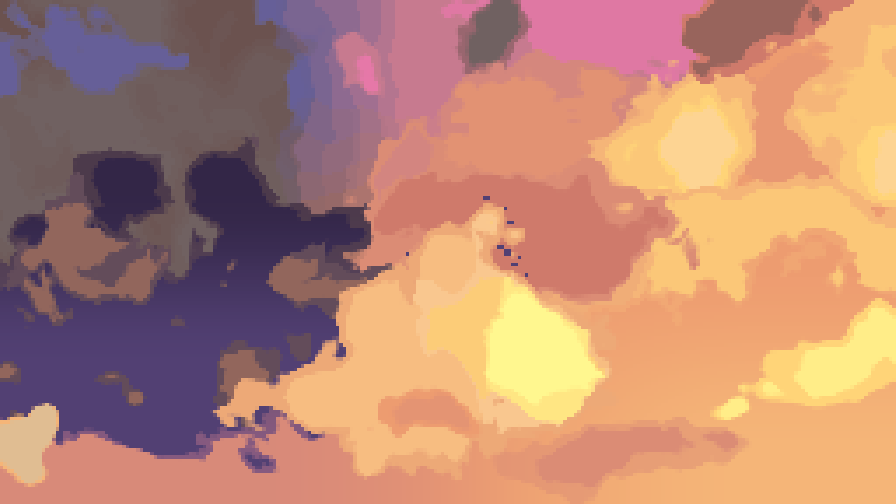
A WebGL 2 fragment shader for this texture:

```glsl
#version 300 es
precision highp float;
// Draws a pixelated sunset sky: layered, flat-toned clouds from violet dusk to golden light.

uniform vec2 u_resolution;
out vec4 fragColor;

const float ROWS = 144.0;   // mosaic cells per canvas height
const float EDGE = 0.004;   // edge softness
const float WARP = 0.17;    // large bending of outlines
const float BILLOW = 0.20;  // lumpiness of outlines
const float RAGGED = 0.022; // fine raggedness
const float RIM = 0.044;    // widest tone band

const vec3 PEACH = vec3(0.96, 0.71, 0.47);
const vec3 CORAL = vec3(0.93, 0.61, 0.44);
const vec3 SALMON = vec3(0.86, 0.55, 0.46);
const vec3 DUSK = vec3(0.81, 0.48, 0.42);
const vec3 VIOLET = vec3(0.32, 0.25, 0.45);
const vec3 NIGHT = vec3(0.20, 0.15, 0.28);
const vec3 BROWN = vec3(0.42, 0.32, 0.31);
const vec3 SLATE = vec3(0.44, 0.38, 0.38);
const vec3 BLUE = vec3(0.39, 0.37, 0.65);
const vec3 MAUVE = vec3(0.78, 0.48, 0.56);
const vec3 PINK = vec3(0.90, 0.47, 0.66);
const vec3 GOLD = vec3(1.00, 0.83, 0.47);
const vec3 LEMON = vec3(1.00, 0.97, 0.56);
const vec3 CREAM = vec3(0.99, 0.83, 0.62);

vec3 col;          // colour painted so far
vec2 q;            // bent coordinates
float rim, rag;    // local band width and outline offset

float hash(vec2 p) {
    return fract(sin(dot(p, vec2(127.1, 311.7))) * 43758.5453);
}

float noise(vec2 p) {
    vec2 i = floor(p), f = fract(p);
    f = f * f * (3.0 - 2.0 * f);
    return mix(mix(hash(i), hash(i + vec2(1, 0)), f.x),
               mix(hash(i + vec2(0, 1)), hash(i + vec2(1, 1)), f.x), f.y);
}

float fbm(vec2 p) {
    float sum = 0.0, amp = 0.533;
    for (int i = 0; i < 4; i++) {
        sum += amp * noise(p);
        p = p * 2.03 + 17.3;
        amp *= 0.5;
    }
    return sum;
}

float inside(float field) { return smoothstep(-EDGE, EDGE, field); }

// Lumpy ellipse (centre, radii): positive inside
float puff(vec4 e) {
    float size = min(e.z, e.w);
    float lumps = fbm(q * 8.0 + e.xy * 13.0) - 0.5;
    return (1.0 - length((q - e.xy) / e.zw)) * size + min(BILLOW, 1.5 * size) * lumps + rag;
}

// Uneven rim tone around a body tone
void paint(float field, vec3 edge, vec3 body) {
    col = mix(col, edge, inside(field));
    col = mix(col, body, inside(field - rim));
}

void cloud(vec4 e, vec3 edge, vec3 body) { paint(puff(e), edge, body); }

// Turns a ramp into a few flat tones
float tones(float t) { return floor(clamp(t, 0.0, 1.0) * 5.0 + 0.5) / 5.0; }

void main() {
    vec2 p = (floor(gl_FragCoord.xy / u_resolution.y * ROWS) + 0.5) / ROWS;
    q = p + WARP * (vec2(fbm(p * 4.0), fbm(p * 4.0 + 31.7)) - 0.5);
    rag = RAGGED * (noise(p * 34.0) - 0.5);
    rim = RIM * noise(p * 11.0 + 3.0);

    // Sky: brown dusk with blue openings, mauve veil, warm light
    col = mix(BROWN, SLATE, tones(4.0 * fbm(q * 4.0 + 5.0) - 1.5));
    float gap = fbm(q * 4.7 + 2.0) - 0.66 + 0.28 * smoothstep(0.6, 1.0, q.y);
    paint(gap, mix(SLATE, BLUE, 0.4), mix(SLATE, BLUE, 0.8));
    vec3 veil = mix(mix(BLUE, SLATE, 0.3), MAUVE, tones(q.x * 5.0 - 2.9));
    veil = mix(mix(BROWN, SALMON, tones(q.x * 3.0 - 1.5)), veil, tones(q.y * 4.0 - 2.3));
    paint(q.x - 0.58 + rag, mix(col, veil, 0.5), veil);
    vec3 warm = mix(SALMON, PEACH, tones(1.7 * q.x - 0.7 * q.y - 0.95));
    paint(q.x - 0.9 * q.y - 0.275 + rag, mix(veil, warm, 0.6), warm);

    // Upper glow: pink veil, orange arch, golden hollows
    cloud(vec4(1.17, 1.0, 0.25, 0.17), MAUVE, mix(MAUVE, PINK, 0.8));
    cloud(vec4(0.70, 0.90, 0.05, 0.06), MAUVE, PINK);
    cloud(vec4(0.93, 0.93, 0.07, 0.09), mix(BROWN, MAUVE, 0.5), SLATE);
    cloud(vec4(1.04, 0.70, 0.29, 0.15), mix(SALMON, MAUVE, 0.3), mix(SALMON, CORAL, 0.4));
    cloud(vec4(0.78, 0.68, 0.07, 0.13), SALMON, mix(MAUVE, SALMON, 0.6));
    cloud(vec4(1.60, 0.74, 0.18, 0.22), CORAL, mix(SALMON, CORAL, 0.7));
    for (float x = 1.35; x < 1.8; x += 0.42) {
        float glow = puff(vec4(x, 0.73, 0.14, 0.18));
        paint(glow, PEACH, mix(PEACH, GOLD, 0.6));
        paint(glow - 0.07, GOLD, mix(GOLD, CREAM, 0.7));
    }
    cloud(vec4(1.62, 0.48, 0.38, 0.14), PEACH, mix(PEACH, GOLD, 0.6));
    cloud(vec4(1.46, 0.98, 0.15, 0.14), DUSK, mix(BROWN, DUSK, 0.45));

    // Middle and lower haze
    cloud(vec4(1.05, 0.56, 0.28, 0.12), SALMON, DUSK);
    vec3 haze = mix(mix(SALMON, MAUVE, 0.15), CORAL, smoothstep(0.5, 1.2, p.x));
    haze = mix(haze, PEACH, smoothstep(0.5, 0.1, p.y) * smoothstep(0.8, 1.5, p.x));
    float top = mix(0.30, 0.45, smoothstep(0.9, 1.3, q.x));
    paint(top - q.y + BILLOW * (fbm(p * 9.0) - 0.5) + rag, mix(haze, PEACH, 0.4), haze);
    cloud(vec4(1.24, 0.09, 0.24, 0.06), mix(haze, SALMON, 0.5), SALMON);

    // Violet bank with ragged clumps and torn openings
    float bank = puff(vec4(0.20, 0.29, 0.60, 0.23));
    for (float k = 0.0; k < 5.0; k++)
        bank = max(bank, puff(vec4(0.14 + 0.11 * k, 0.54 + 0.12 * sin(k * 2.4), 0.10, 0.075)));
    bank += 0.13 * (fbm(q * 12.0) - 0.5);
    vec3 shade = mix(VIOLET, NIGHT, smoothstep(0.28, 0.62, p.y));
    vec3 fringe = mix(BROWN, MAUVE, smoothstep(0.4, 0.1, p.y));
    paint(bank, mix(shade, fringe, 0.45), shade);
    float tear = 0.4 * fbm(q * 8.0 + 9.0) - 0.204 - 0.3 * abs(p.y - 0.44) + rag;
    paint(min(tear, bank + 0.02), mix(BROWN, VIOLET, 0.3), mix(BROWN, SALMON, 0.35));

    // Bright dome, lit shoulder, hot core, specks on the crest
    float dome = max(puff(vec4(0.86, 0.25, 0.31, 0.18)), puff(vec4(1.0, 0.34, 0.20, 0.19)));
    paint(dome, mix(SALMON, PEACH, 0.7), mix(PEACH, CREAM, 0.25));
    float lit = min(dome - 0.02, puff(vec4(1.05, 0.34, 0.18, 0.22)));
    paint(lit, mix(PEACH, CREAM, 0.6), mix(PEACH, GOLD, 0.75));
    paint(min(lit, puff(vec4(1.11, 0.32, 0.10, 0.17))), mix(GOLD, LEMON, 0.5), LEMON);
    cloud(vec4(0.82, 0.14, 0.13, 0.035), CORAL, mix(SALMON, CORAL, 0.5));
    float speck = step(0.88, hash(floor(p * ROWS * vec2(0.5, 1))));
    col = mix(col, VIOLET, speck * step(abs(dome + 0.008), 0.006) * step(0.45, p.y));

    // Golden puffs at the right, cream puff at the left
    float trail = -1.0;
    for (float k = 0.0; k < 4.0; k++)
        trail = max(trail, puff(vec4(1.74 - 0.08 * k, 0.29 - 0.035 * k, vec2(0.14, 0.08) / (1.0 + 0.6 * k))));
    paint(trail, GOLD, mix(GOLD, LEMON, 0.7));
    cloud(vec4(0.01, 0.11, 0.10, 0.09), PEACH, mix(CREAM, SLATE, 0.2));

    fragColor = vec4(col, 1.0);
}
```
